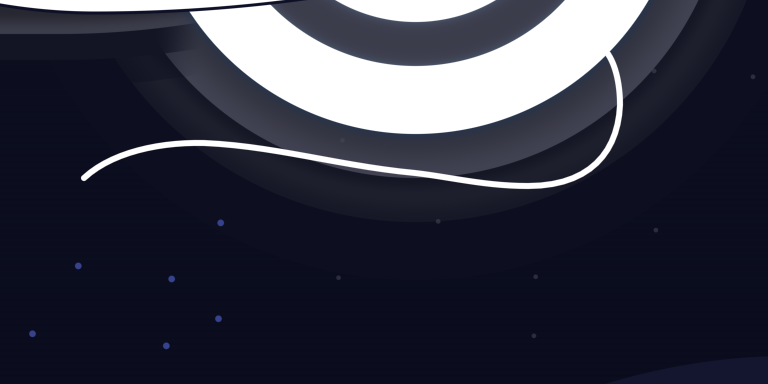
Reproduce this background procedurally as a WebGL 2 fragment shader.

```glsl
#version 300 es
precision highp float;
// Night scene: concentric glowing rings and a pale plate hang from the top edge,
// a white ribbon swings below them over a navy sky with scattered dots and a hill.
// Built from circle distances, parabolic edges, sampled Bezier curves and a hashed grid.
uniform vec2 u_resolution;
out vec4 fragColor;

#define UNITS 384.0                  // design units per canvas height
#define CENTER vec2(415.5, -136.0)   // ring centre, y pointing down
#define DISK_R 158.0
#define RING_IN 202.0
#define RING_OUT 270.0
#define HALO_STEP 44.0
#define RIBBON_HALF 3.0
#define CELL 96.0                    // spacing of the dots

const vec3 WHITE = vec3(1.0);
const vec3 GREY = vec3(0.235, 0.238, 0.295);
const vec3 RIM_BLUE = vec3(0.14, 0.21, 0.31);
const vec3 NAVY = vec3(0.040, 0.049, 0.115);
const vec3 HILL = vec3(0.078, 0.088, 0.185);

float aa;

// Coverage of the region where the signed distance is negative
float fill(float d) { return 1.0 - smoothstep(-aa, aa, d); }

// Random pair per cell, arithmetic only
vec2 hash22(vec2 cell) {
  vec3 h = fract(cell.xyx * vec3(0.1031, 0.1030, 0.0973));
  h += dot(h, h.yzx + 33.33);
  return fract((h.xx + h.yz) * h.zy);
}

float segment(vec2 p, vec2 a, vec2 b) {
  vec2 ab = b - a;
  return length(p - a - ab * clamp(dot(p - a, ab) / dot(ab, ab), 0.0, 1.0));
}

// Distance to a cubic Bezier, sampled as short segments
float bezier(vec2 p, vec2 a, vec2 b, vec2 c, vec2 d) {
  float nearest = 1e4;
  vec2 last = a;
  for (int i = 1; i <= 14; i++) {
    float t = float(i) / 14.0, s = 1.0 - t;
    vec2 next = s * s * s * a + 3.0 * s * t * (s * b + t * c) + t * t * t * d;
    nearest = min(nearest, segment(p, last, next));
    last = next;
  }
  return nearest;
}

float ribbon(vec2 p) {
  float d = bezier(p, vec2(84, 178), vec2(112, 152), vec2(160, 142), vec2(204, 143));
  d = min(d, bezier(p, vec2(204, 143), vec2(275, 146), vec2(340, 166), vec2(415, 173)));
  d = min(d, bezier(p, vec2(415, 173), vec2(450, 177), vec2(485, 186), vec2(528, 186)));
  d = min(d, bezier(p, vec2(528, 186), vec2(590, 186), vec2(618, 152), vec2(620, 105)));
  return min(d, bezier(p, vec2(620, 105), vec2(620, 85), vec2(616, 66), vec2(608, 54)));
}

// Soft stepped halos outside the white ring, widest first
vec3 halos(vec3 col, float r) {
  float first = RING_OUT + HALO_STEP, second = first + HALO_STEP;
  col = mix(col, vec3(0.052, 0.056, 0.122), fill(r - second - 58.0));
  vec3 dim = mix(vec3(0.080, 0.088, 0.145), vec3(0.118, 0.123, 0.178),
                 smoothstep(first, first + 18.0, r));
  dim = mix(dim, vec3(0.088, 0.094, 0.152), smoothstep(first + 18.0, second, r));
  col = mix(col, dim, fill(r - second));
  vec3 near = mix(GREY * 0.82, GREY * 1.08, smoothstep(RING_OUT, first, r));
  return mix(col, near, fill(r - first));
}

// Shaded bands hanging below the plate at the upper left
vec3 plateBands(vec3 col, vec2 p) {
  float lift = 0.0006 * pow(max(p.x - 60.0, 0.0), 2.0);
  float side = 1.0 - smoothstep(150.0, 205.0, p.x);
  col = mix(col, vec3(0.050, 0.056, 0.122), side * fill(p.y + lift - 86.0) * 0.45);
  col = mix(col, vec3(0.075, 0.081, 0.140), side * fill(p.y + lift - 60.0));
  vec3 band = mix(GREY * 0.65, GREY, smoothstep(12.0, 32.0, p.y + lift));
  return mix(col, band, fill(p.y + lift - 34.0) * fill(p.x - 200.0));
}

// One jittered dot per cell: blue at lower left, sparse grey elsewhere
vec3 dots(vec3 col, vec2 p) {
  vec2 q = p - vec2(0.0, 8.0), cell = floor(q / CELL);
  vec2 rnd = hash22(cell + 5.0);
  float d = length(q - (cell + 0.15 + 0.7 * rnd) * CELL);
  bool blue = cell.x < 3.0 && cell.y >= 2.0;
  float shown = blue ? 1.0 : step(0.5, rnd.x) * step(2.0, cell.x) * 0.55;
  vec3 tint = blue ? vec3(0.21, 0.26, 0.55) : vec3(0.27, 0.28, 0.34);
  return mix(col, tint, shown * fill(d - (blue ? 3.3 : 2.3)));
}

void main() {
  vec2 p = vec2(gl_FragCoord.x, u_resolution.y - gl_FragCoord.y) * UNITS / u_resolution.y;
  aa = 0.75 * UNITS / u_resolution.y;
  float r = length(p - CENTER);

  // Sky with faint horizontal lines, then halos, bands and dots
  vec3 col = NAVY + 0.008 * (1.0 - p.y / UNITS) + 0.002 * sin(p.y);
  col = halos(col, r);
  col = plateBands(col, p);
  col = dots(col, p);

  // Hill at the lower right
  float hillTop = 356.0 + 0.00082 * pow(p.x - 790.0, 2.0);
  col = mix(col, HILL, fill(hillTop - p.y));

  // White ring and inner disk, each edged with a blue glow
  col = mix(col, RIM_BLUE, 0.85 * exp(-max(r - RING_OUT, 0.0) / 4.5));
  col = mix(col, WHITE, fill(r - RING_OUT));
  float edge = min(abs(r - DISK_R), abs(r - RING_IN));
  vec3 gap = mix(GREY, vec3(0.29, 0.34, 0.43), 0.8 * exp(-edge / 4.0));
  col = mix(col, gap, fill(r - RING_IN));
  col = mix(col, WHITE, fill(r - DISK_R));

  // Plate with a dark outline
  float bend = p.x < 95.0 ? 0.0009 : 0.00032;
  float plate = p.y - 11.5 + bend * pow(p.x - 95.0, 2.0);
  col = mix(col, NAVY * 1.3, fill(plate - 3.0));
  col = mix(col, WHITE, fill(plate));

  col = mix(col, WHITE, fill(ribbon(p) - RIBBON_HALF));
  fragColor = vec4(col, 1.0);
}
```
